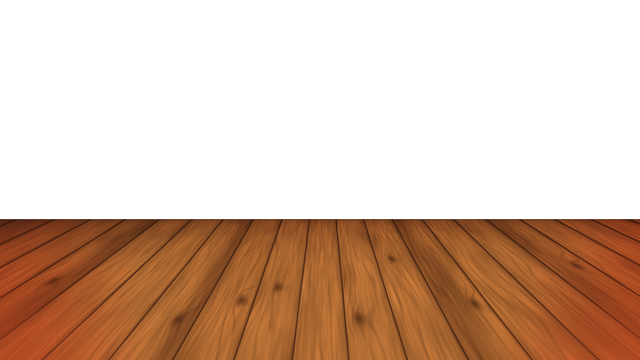
Write a Shadertoy shader that draws this background.

```glsl
float hash(vec2 p) {
    p = fract(p * vec2(0.1031, 0.1137));
    p += dot(p, p.yx + 33.33);
    return fract((p.x + p.y) * p.x * 17.0);
}

vec2 gradientAt(vec2 cell) {
    float angle = 6.2832 * hash(cell + 57.0);
    return vec2(cos(angle), sin(angle));
}

float gradientNoise(vec2 p) {
    vec2 i = floor(p), f = fract(p), e = vec2(0.0, 1.0);
    vec2 w = f * f * f * (f * (f * 6.0 - 15.0) + 10.0);
    float low = mix(dot(gradientAt(i), f), dot(gradientAt(i + e.yx), f - e.yx), w.x);
    float high = mix(dot(gradientAt(i + e), f - e), dot(gradientAt(i + 1.0), f - 1.0), w.x);
    return mix(low, high, w.y);
}

// Wood colour; across counts planks sideways, depth grows towards the horizon
vec3 plankWood(float across, float depth) {
    float plank = floor(across + 0.5);
    float f = across - plank;
    float seed = hash(vec2(plank, 7.0));
    vec2 along = vec2(across, depth + seed * 23.0);

    // One oval knot on most planks, bending the grain around it
    vec2 knotPlace = vec2(0.5 * hash(vec2(plank, 19.0)) - 0.25, 1.08 + 0.75 * hash(vec2(plank, 31.0)));
    float r = length((vec2(f, depth) - knotPlace) / vec2(0.11, 0.04));
    float hasKnot = step(0.3, hash(vec2(plank, 43.0)));
    float bend = hasKnot * exp(-0.25 * r * r);

    float broad = gradientNoise(along * vec2(2.5, 3.0));
    float streak = gradientNoise(along * vec2(11.0, 4.0));
    float fine = gradientNoise(along * vec2(26.0, 9.0));
    float rings = sin(38.0 * f + 13.0 * gradientNoise(along * vec2(1.7, 2.2)) + 7.0 * bend);

    vec3 wood = mix(vec3(0.66, 0.39, 0.18), vec3(0.72, 0.44, 0.21), seed);
    wood *= 1.0 + 0.16 * broad + 0.16 * streak + 0.10 * fine;
    wood *= 1.0 - 0.13 * smoothstep(0.45, 1.0, rings) * smoothstep(-0.2, 0.3, broad + bend);

    // Dark stains running along some boards
    float side = abs(across);
    float stain = exp(-pow((side - 2.67) / 0.22, 2.0)) + 0.8 * exp(-pow((side - 5.75) / 0.3, 2.0));
    stain += 0.7 * smoothstep(0.12, 0.5, gradientNoise(along * vec2(1.5, 2.4) + 4.0));
    wood *= 1.0 - vec3(0.26, 0.31, 0.31) * min(stain, 1.0) * (0.8 + streak);

    float core = hasKnot * exp(-r * r * 1.3);
    return mix(wood, vec3(0.30, 0.15, 0.07), 0.75 * core);
}

void mainImage(out vec4 fragColor, in vec2 fragCoord) {
    vec2 p = fragCoord / iResolution.y;
    float pixel = 1.0 / iResolution.y;
    float aspect = iResolution.x * pixel;
    float floorTop = 0.391;

    // Perspective: boards meet at a point above the floor edge
    float y = min(p.y, floorTop + 0.01);
    float depth = 0.737 / (0.737 - y);
    float x = p.x - 0.5 * aspect - 0.013;
    float ground = x * depth;

    // Boards widen slowly to both sides
    float v = (ground + 0.0116) * 6.45;
    float across = sign(v) * (sqrt(1.0 + 0.096 * abs(v)) - 1.0) / 0.048;
    vec3 color = plankWood(across, depth);

    // Seams with a soft shadow and a thin lit edge
    float f = across - floor(across + 0.5);
    float boardWidth = 0.155 * (1.0 + 0.048 * abs(across)) / depth / length(vec2(1.0, ground / 0.737));
    float seam = (0.5 - abs(f)) * boardWidth;
    color *= 1.0 - 0.22 * exp(-seam / 0.006);
    float lit = exp(-pow((seam - 0.005) / 0.0016, 2.0)) * step(f, 0.0);
    color += 0.06 * lit * vec3(1.0, 0.7, 0.4);
    float line = 1.0 - smoothstep(0.0012 - 0.5 * pixel, 0.0018 + 0.7 * pixel, seam);
    color = mix(color, vec3(0.24, 0.11, 0.06), 0.75 * line);

    // Red glow towards the sides and lower corners
    float edge = abs(x) / (0.5 * aspect);
    float glow = smoothstep(0.5, 1.05, edge + 0.25 * (0.15 - p.y));
    color = mix(color, color * vec3(1.02, 0.72, 0.70), glow);
    float corner = exp(-pow((edge - 1.0) / 0.25, 2.0) - pow((p.y - 0.06) / 0.12, 2.0));
    color = mix(color, vec3(0.70, 0.29, 0.14), 0.45 * corner);

    // Shade near the back edge, deepest at the far left
    float back = floorTop - y;
    color *= 1.0 - vec3(0.26, 0.36, 0.38) * exp(-max(back, 0.0) / 0.055);
    float farLeft = exp(-p.x / 0.22 - max(back, 0.0) / 0.06);
    color = mix(color, vec3(0.22, 0.12, 0.08), 0.65 * farLeft);
    color *= 1.0 - 0.35 * exp(-max(back, 0.0) / 0.003);

    float wall = smoothstep(floorTop - 0.5 * pixel, floorTop + 0.5 * pixel, p.y);
    fragColor = vec4(mix(clamp(color, 0.0, 1.0), vec3(1.0), wall), 1.0);
}
```
